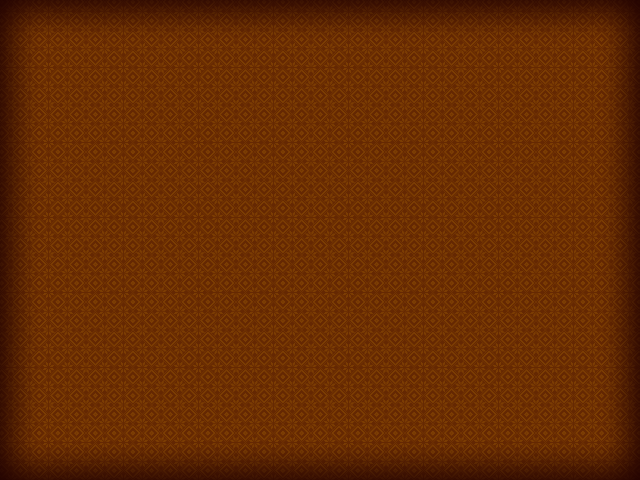
Give the GLSL for this pattern, as a WebGL 1 fragment shader.

```glsl
precision highp float;

uniform vec2 u_resolution;

const float TILES_PER_HEIGHT = 25.6;
const vec2 STAR_CENTRE = vec2(0.587, 0.6);
const vec3 DARK_THREAD = vec3(0.395, 0.155, 0.006);
const vec3 LIGHT_THREAD = vec3(0.485, 0.240, 0.012);
const vec3 EDGE_SHADOW = vec3(0.12, 0.0, 0.005);

// Soft coverage of the inside of a signed distance
float fill(float dist, float blur) {
  return 1.0 - smoothstep(-blur, blur, dist);
}

float band(float value, float centre, float halfWidth, float blur) {
  return fill(abs(value - centre) - halfWidth, blur);
}

// Eight split petals, folded into a single octant
float petalStar(vec2 p, float blur) {
  vec2 a = abs(p);
  float major = max(a.x, a.y);
  float minor = min(a.x, a.y);
  float slant = major - minor;
  float petal = max(minor - 0.145, slant - 0.19);
  float seam = 0.022 - min(minor, slant * 0.707);
  return fill(max(petal, seam), blur);
}

// Nested diamonds around each tile corner
float diamonds(vec2 p, float blur) {
  vec2 corner = 0.5 - abs(p);
  float radius = corner.x + corner.y;
  float core = fill(radius - 0.14, blur);
  float eye = fill(radius - 0.035, blur);
  float ring = band(radius, 0.36, 0.055, blur);
  float outerRing = band(radius, 0.50, 0.025, blur);
  return max(max(core - 0.5 * eye, ring), 0.65 * outerRing);
}

// Inset shadow: one axis, measured from both sides
float edgeLight(float position, float extent) {
  float inset = min(position, extent - position);
  return smoothstep(-0.05, 0.09, inset);
}

void main() {
  vec2 uv = gl_FragCoord.xy / u_resolution.y;
  float aspect = u_resolution.x / u_resolution.y;

  // Woven tiles, counted from the upper left
  vec2 grid = vec2(uv.x, 1.0 - uv.y) * TILES_PER_HEIGHT;
  vec2 tile = fract(grid - STAR_CENTRE + 0.5) - 0.5;
  float blur = 0.6 * TILES_PER_HEIGHT / u_resolution.y;
  float thread = max(petalStar(tile, blur), diamonds(tile, blur));
  vec3 cloth = mix(DARK_THREAD, LIGHT_THREAD, thread);

  // Dark border
  float light = edgeLight(uv.x, aspect) * edgeLight(uv.y, 1.0);
  gl_FragColor = vec4(mix(EDGE_SHADOW, cloth, light), 1.0);
}
```
